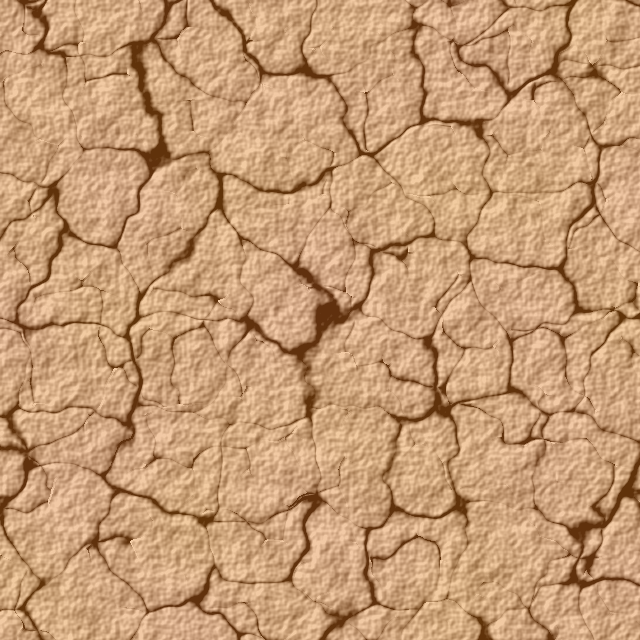
This texture is drawn by a WebGL 1 fragment shader. Its source:

```glsl
precision highp float;

uniform vec2 u_resolution;

const vec3 CRACK_COLOR = vec3(0.40, 0.22, 0.07);
const vec3 CLAY_COLOR = vec3(0.89, 0.73, 0.58);
const vec3 ROSE_SHIFT = vec3(0.0, -0.012, 0.025);
const vec2 TO_LIGHT = vec2(-0.75, 0.66);

const float PLATE_SCALE = 7.4;      // large plates across the canvas
const float SHARD_SCALE = 12.5;     // small pieces across the canvas
const float JITTER = 0.86;
const float CRACK_WIDTH = 0.0068;
const float RELIEF_STEP = 0.0034;
const float BASE_TONE = 0.865;
const float CRACK_SHADE = 0.82;
const float SHOULDER_SHADE = 0.13;
const float EDGE_RELIEF = 0.66;
const float GRAIN_RELIEF = 0.74;
const float BLOTCH = 0.17;

vec2 hash2(vec2 p) {
  vec3 q = fract(p.xyx * vec3(0.1031, 0.1030, 0.0973));
  q += dot(q, q.yzx + 33.33);
  return fract((q.xx + q.yz) * q.zy);
}

float cornerSlope(vec2 cell, vec2 offset) {
  float angle = 6.2832 * hash2(cell).x;
  return dot(vec2(cos(angle), sin(angle)), offset);
}

float gradientNoise(vec2 p) {
  vec2 i = floor(p);
  vec2 f = fract(p);
  vec2 u = f * f * f * (f * (f * 6.0 - 15.0) + 10.0);
  vec2 e = vec2(1.0, 0.0);
  float low = mix(cornerSlope(i, f), cornerSlope(i + e, f - e), u.x);
  float high = mix(cornerSlope(i + e.yx, f - e.yx),
                   cornerSlope(i + 1.0, f - 1.0), u.x);
  return mix(low, high, u.y);
}

vec2 noisePair(vec2 p) {
  return vec2(gradientNoise(p), gradientNoise(p + vec2(37.2, 91.7)));
}

// Bends the straight cell borders into wavy, ragged ones.
vec2 warp(vec2 p) {
  return p + 0.036 * noisePair(p * 10.0) + 0.013 * noisePair(p * 31.0 + 5.0);
}

// Depth of the cell borders, each with its own strength. Summing the
// borders rounds the corners of the plates.
float cracks(vec2 p, float scale, float weakest, float strongest) {
  vec2 x = p * scale + scale;
  vec2 home = floor(x);
  vec2 nearestCell = home;
  vec2 nearest = vec2(8.0);
  for (int j = -1; j <= 1; j++) {
    for (int i = -1; i <= 1; i++) {
      vec2 cell = home + vec2(float(i), float(j));
      vec2 r = cell + 0.5 + JITTER * (hash2(cell) - 0.5) - x;
      if (dot(r, r) < dot(nearest, nearest)) {
        nearest = r;
        nearestCell = cell;
      }
    }
  }
  float depth = 0.0;
  for (int j = -2; j <= 2; j++) {
    for (int i = -2; i <= 2; i++) {
      vec2 cell = nearestCell + vec2(float(i), float(j));
      vec2 r = cell + 0.5 + JITTER * (hash2(cell) - 0.5) - x;
      vec2 across = r - nearest;
      if (dot(across, across) > 0.0001) {
        float d = dot(0.5 * (nearest + r), normalize(across)) / scale;
        float pick = hash2(cell + nearestCell + 71.3).y;
        float strength = max(mix(weakest, strongest, pick), 0.0);
        depth += strength * exp(-d / CRACK_WIDTH);
      }
    }
  }
  return depth;
}

float crackNetwork(vec2 p) {
  vec2 q = warp(p);
  float wear = clamp(0.95 + 0.8 * gradientNoise(p * 7.0 + 3.0), 0.5, 1.2);
  float plates = cracks(q, PLATE_SCALE, 0.42, 1.2);
  float shards = cracks(q + 2.7, SHARD_SCALE, -0.5, 0.75);
  return min(wear * max(plates, shards), 1.15);
}

float grain(vec2 p) {
  return 1.2 * gradientNoise(p * 31.0 + 4.0)
       + 0.75 * gradientNoise(p * 69.0 + 9.0)
       + 0.5 * gradientNoise(p * 137.0 + 17.0);
}

void main() {
  vec2 p = gl_FragCoord.xy / min(u_resolution.x, u_resolution.y);
  vec2 lit = p + TO_LIGHT * RELIEF_STEP;
  float here = crackNetwork(p);
  float ahead = crackNetwork(lit);

  // Slopes that face the light brighten, the others darken.
  float tone = BASE_TONE + BLOTCH * gradientNoise(p * 15.0 + 8.0);
  tone += EDGE_RELIEF * (ahead - here);
  tone += GRAIN_RELIEF * (grain(p) - grain(lit));
  tone -= CRACK_SHADE * smoothstep(0.25, 1.05, here) + SHOULDER_SHADE * here;

  vec3 color = mix(CRACK_COLOR, CLAY_COLOR, clamp(tone, -0.05, 1.12));
  color += ROSE_SHIFT * gradientNoise(p * 5.0 + 21.0);
  gl_FragColor = vec4(color, 1.0);
}
```
